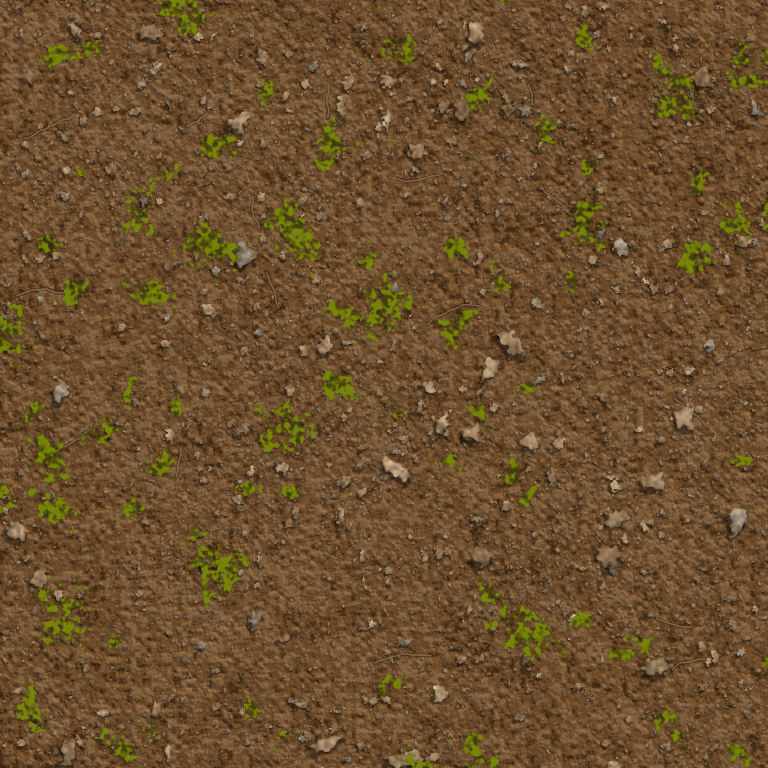
Give the GLSL for this texture, as a Shadertoy shader.

```glsl
const vec3 SOIL_DARK = vec3(0.27, 0.18, 0.085);
const vec3 SOIL_MID = vec3(0.42, 0.29, 0.165);
const vec3 SOIL_LIGHT = vec3(0.49, 0.365, 0.235);
const vec3 STONE_BROWN = vec3(0.52, 0.39, 0.26);
const vec3 STONE_PALE = vec3(0.80, 0.69, 0.55);
const vec3 STONE_GREY = vec3(0.58, 0.54, 0.49);
const vec3 TWIG_COLOR = vec3(0.56, 0.43, 0.29);
const vec3 MOSS_DARK = vec3(0.26, 0.24, 0.06);
const vec3 MOSS_BRIGHT = vec3(0.47, 0.53, 0.02);
const vec2 LIGHT_DIR = vec2(0.45, 0.89);
const float MOSS_CELLS = 11.0;
const float MOSS_DENSITY = 0.62;
const float TWIG_CELLS = 6.0;
const float TWIG_DENSITY = 0.45;
const float TWIG_WIDTH = 0.0011;
const float TAU = 6.2831853;

float hash(vec2 p) {
    return fract(sin(dot(p, vec2(127.1, 311.7))) * 43758.5453);
}

vec2 hash2(vec2 p) {
    return vec2(hash(p + 17.3), hash(p + 41.9));
}

float noise(vec2 p) {
    vec2 i = floor(p), f = fract(p);
    f = f * f * (3.0 - 2.0 * f);
    float low = mix(hash(i), hash(i + vec2(1, 0)), f.x);
    float high = mix(hash(i + vec2(0, 1)), hash(i + vec2(1, 1)), f.x);
    return mix(low, high, f.y);
}

float fbm(vec2 p) {
    float sum = 0.0, gain = 0.55;
    for (int i = 0; i < 3; i++) {
        sum += gain * noise(p);
        p = mat2(1.6, 1.2, -1.2, 1.6) * p + 7.7;
        gain *= 0.5;
    }
    return sum / 0.9625;
}

vec2 rotate(vec2 p, float a) {
    return mat2(cos(a), sin(a), -sin(a), cos(a)) * p;
}

// Mottled earth with fine grain lit from one side
vec3 soil(vec2 p) {
    float grain = fbm(p * 150.0);
    float relief = grain - fbm((p + LIGHT_DIR * 0.0025) * 150.0);
    float tone = 0.5 + 0.16 * (fbm(p * 5.0) - 0.5)
               + 0.4 * (fbm(p * 32.0) - 0.5) + 1.1 * (grain - 0.5);
    vec3 col = mix(SOIL_DARK, SOIL_MID, smoothstep(0.08, 0.40, tone));
    col = mix(col, SOIL_LIGHT, smoothstep(0.45, 0.72, tone));
    return col * (1.0 + 0.75 * relief);
}

// Distance to a random convex chip
float chip(vec2 q, vec2 id, float radius, float stretch) {
    q = rotate(q, TAU * hash(id + 5.7)) * vec2(1.0 / stretch, stretch);
    float d = -radius;
    for (int i = 0; i < 6; i++) {
        float k = float(i);
        float a = (k + 0.8 * hash(id + k * 3.3)) * TAU / 6.0;
        float reach = radius * mix(0.55, 1.0, hash(id + k * 1.9 + 8.0));
        d = max(d, dot(q, vec2(cos(a), sin(a))) - reach);
    }
    return d / stretch;
}

// One jittered layer of stones with shadows; sizes are min and max radius
void scatterStones(inout vec3 col, vec2 p, float cells, float density,
                   vec2 sizes, float paleness, float aa) {
    vec2 home = floor(p * cells);
    for (int y = -1; y <= 1; y++)
    for (int x = -1; x <= 1; x++) {
        vec2 cell = home + vec2(x, y);
        vec2 id = cell + cells * 1.37;
        float cluster = 0.35 + 1.3 * noise(cell / cells * 9.0 + 3.0);
        if (hash(id) > density * cluster) continue;
        float radius = mix(sizes.x, sizes.y, pow(hash(id + 3.1), 2.5));
        vec2 q = p - (cell + 0.15 + 0.7 * hash2(id)) / cells;
        if (length(q) > 3.0 * radius + aa) continue;
        float stretch = 1.0 + 0.8 * pow(hash(id + 9.4), 2.0);
        float rough = noise(q / radius * 2.5 + id);
        q += radius * 0.7 * (vec2(rough, noise(q / radius * 2.5 + id + 31.0)) - 0.5);

        float shade = chip(q + LIGHT_DIR * radius * 0.4, id, radius, stretch);
        col *= 1.0 - 0.42 * (1.0 - smoothstep(-aa, aa + radius * 0.25, shade));

        float d = chip(q, id, radius, stretch);
        float pale = paleness * mix(0.15, 1.0, hash(id + 12.5));
        vec3 stone = mix(STONE_BROWN, STONE_PALE, pale);
        stone = mix(stone, STONE_GREY, 0.7 * step(0.9, hash(id + 15.2)));
        float facing = clamp(dot(q / radius, LIGHT_DIR), -1.0, 1.0);
        stone *= 0.95 + 0.15 * facing + 0.3 * (rough - 0.5) + 0.35 * (noise(p * 210.0) - 0.5);
        stone *= mix(0.85, 1.0, smoothstep(0.0, -0.25 * radius, d));
        col = mix(col, stone, 0.92 * (1.0 - smoothstep(-aa, aa, d)));
    }
}

// Sparse thin bent twigs
void scatterTwigs(inout vec3 col, vec2 p, float aa) {
    vec2 home = floor(p * TWIG_CELLS);
    for (int y = -1; y <= 1; y++)
    for (int x = -1; x <= 1; x++) {
        vec2 id = home + vec2(x, y);
        if (hash(id + 63.0) > TWIG_DENSITY) continue;
        vec2 q = rotate(p - (id + hash2(id + 70.0)) / TWIG_CELLS, TAU * hash(id + 75.0));
        float halfLength = mix(0.012, 0.04, hash(id + 81.0));
        q.y += (hash(id + 88.0) - 0.5) * 14.0 * q.x * q.x + 0.004 * (noise(q.xx * 70.0 + id) - 0.5);
        float d = length(vec2(max(abs(q.x) - halfLength, 0.0), q.y)) - TWIG_WIDTH;
        col *= 1.0 - 0.35 * (1.0 - smoothstep(0.0, 0.0025, d));
        col = mix(col, TWIG_COLOR, 0.85 * (1.0 - smoothstep(-aa, aa, d)));
    }
}

// Ragged leafy moss tufts that thin out into specks
void scatterMoss(inout vec3 col, vec2 p) {
    float field = -2.0;
    vec2 home = floor(p * MOSS_CELLS);
    for (int y = -1; y <= 1; y++)
    for (int x = -1; x <= 1; x++) {
        vec2 id = home + vec2(x, y);
        if (hash(id + 101.0) > MOSS_DENSITY) continue;
        vec2 q = rotate(p - (id + hash2(id + 110.0)) / MOSS_CELLS, TAU * hash(id + 120.0));
        float radius = mix(0.013, 0.036, pow(hash(id + 130.0), 2.5));
        field = max(field, 1.0 - length(q * vec2(0.8, 1.25)) / radius);
    }
    float leaf = 0.5 * noise(p * 150.0) + 0.5 * noise(rotate(p, 0.6) * 270.0 + 9.0);
    float cover = 0.8 * field + 2.0 * (fbm(p * 75.0 + 20.0) - 0.5) + 1.3 * (leaf - 0.5);
    vec3 moss = mix(MOSS_DARK, MOSS_BRIGHT, smoothstep(0.28, 0.66, leaf));
    col *= 1.0 - 0.2 * smoothstep(-0.1, 0.3, cover);
    col = mix(col, moss, 0.95 * smoothstep(0.12, 0.5, cover));
}

void mainImage(out vec4 fragColor, in vec2 fragCoord) {
    vec2 p = fragCoord / iResolution.y;
    float aa = 0.7 / iResolution.y;
    vec3 col = soil(p);
    scatterStones(col, p, 120.0, 0.36, vec2(0.0013, 0.0036), 0.4, aa);
    scatterStones(col, p, 52.0, 0.30, vec2(0.0025, 0.0075), 0.65, aa);
    scatterTwigs(col, p, aa);
    scatterStones(col, p, 17.0, 0.42, vec2(0.005, 0.020), 0.95, aa);
    scatterMoss(col, p);
    fragColor = vec4(clamp(col, 0.0, 1.0), 1.0);
}
```
